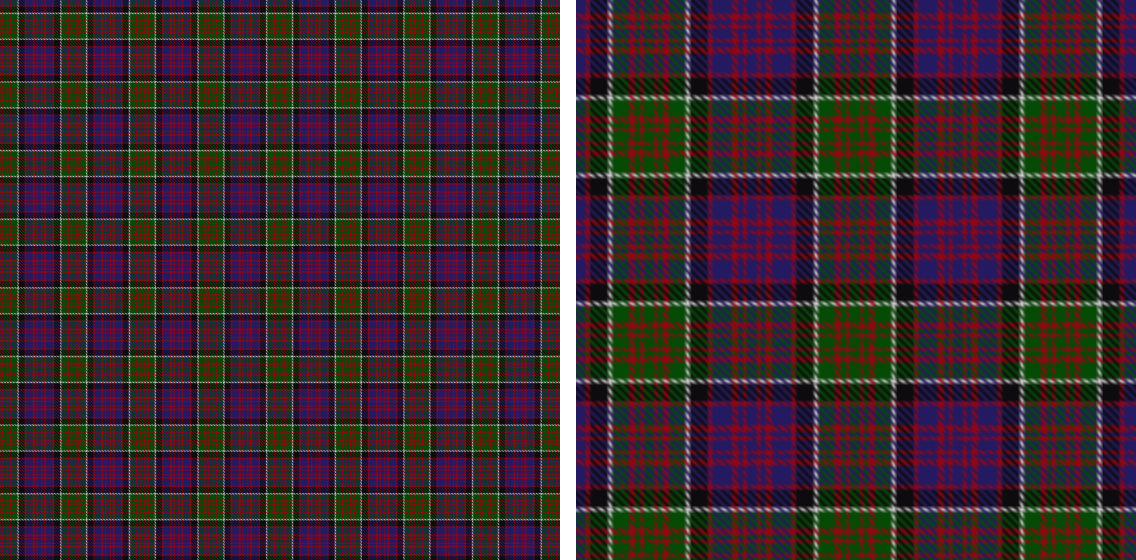
Left, the full canvas; right, a detail of the centre.
This pattern is drawn by a Shadertoy shader. Its source:

```glsl
const float REPEATS = 8.16;           // setts across the canvas
const float SETT = 94.0;              // threads in one sett
const vec2 BLUE_CENTRE = vec2(54.0, 26.0);  // first mirror point, in threads
const float TWILL = 4.0;              // threads per diagonal rib
const float STRIPE_BLUR = 1.6;        // softness of stripe edges, in threads
const float RIB_BLUR = 1.7;           // softness of the ribs, in threads

// Stripe edges, in threads from the middle of the blue band
const float BLUE_END = 20.0;
const float BLACK_END = 28.3;
const float WHITE_END = 30.3;

// Red stripes as (centre, half width)
const vec2 THIN_RED = vec2(3.2, 0.85);
const vec2 WIDE_RED = vec2(7.7, 1.5);
const vec2 EDGE_RED = vec2(19.0, 0.95);

const vec3 BLUE = vec3(0.14, 0.10, 0.38);
const vec3 BLACK = vec3(0.05, 0.045, 0.05);
const vec3 WHITE = vec3(0.80, 0.79, 0.79);
const vec3 GREEN = vec3(0.02, 0.29, 0.02);
const vec3 RED = vec3(0.58, 0.02, 0.07);

float edge(float limit, float d, float blur) {
    return clamp((d - limit) / blur + 0.5, 0.0, 1.0);
}

// Coverage of a stripe with softened sides
float stripe(vec2 s, float d, float blur) {
    return edge(s.x - s.y, d, blur) - edge(s.x + s.y, d, blur);
}

// Colour of the thread at position t, in a mirrored sett
vec3 threadColour(float t, float px) {
    float blur = max(px, STRIPE_BLUR);
    float blueDist = abs(mod(t + 0.5 * SETT, SETT) - 0.5 * SETT);
    float greenDist = 0.5 * SETT - blueDist;

    vec3 col = mix(BLUE, BLACK, edge(BLUE_END, blueDist, blur));
    col = mix(col, GREEN, edge(WHITE_END, blueDist, blur));
    vec2 white = 0.5 * vec2(BLACK_END + WHITE_END, WHITE_END - BLACK_END);
    col = mix(col, WHITE, stripe(white, blueDist, blur));

    float red = stripe(EDGE_RED, blueDist, blur);
    red += stripe(THIN_RED, blueDist, blur) + stripe(WIDE_RED, blueDist, blur);
    red += stripe(THIN_RED, greenDist, blur) + stripe(WIDE_RED, greenDist, blur);
    return mix(col, RED, clamp(red, 0.0, 1.0));
}

// 1 where the warp lies on top, 0 where the weft does
float twill(vec2 p, float px) {
    float rib = abs(fract((p.x + p.y) / TWILL) - 0.5) - 0.25;
    float soft = max(px, RIB_BLUR) / TWILL;
    return smoothstep(-soft, soft, rib);
}

void mainImage(out vec4 fragColor, in vec2 fragCoord) {
    float px = REPEATS * SETT / iResolution.y;   // threads per pixel
    vec2 p = fragCoord * px;

    vec3 warp = threadColour(p.x - BLUE_CENTRE.x, px);
    vec3 weft = threadColour(p.y - BLUE_CENTRE.y, px);
    fragColor = vec4(mix(weft, warp, twill(p, px)), 1.0);
}
```
